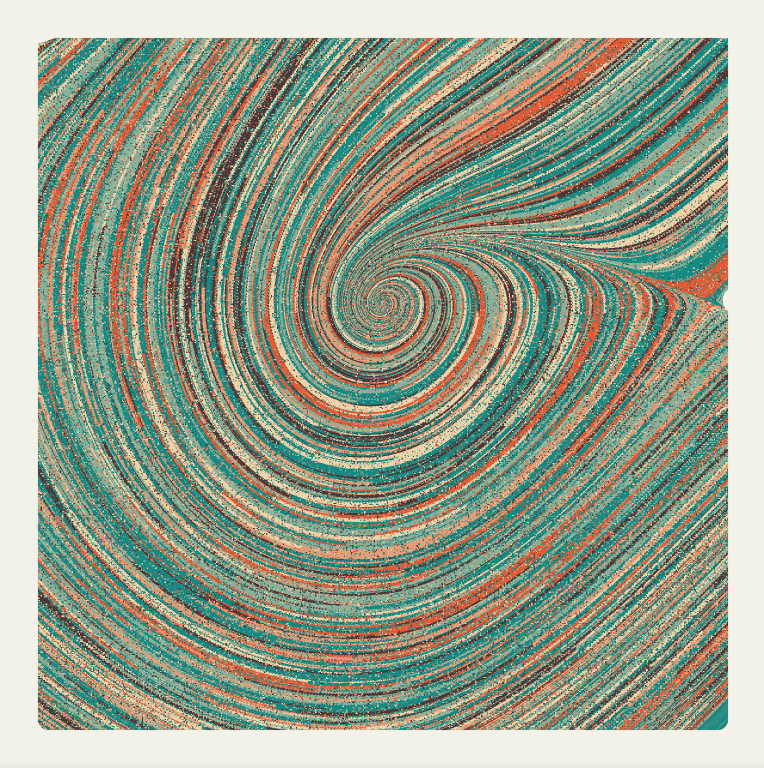
Give the GLSL for this background, as a Shadertoy shader.

```glsl
const vec3 PAPER = vec3(0.95, 0.95, 0.915);
const vec3 TEAL = vec3(0.08, 0.54, 0.52);
const vec3 SAGE = vec3(0.54, 0.69, 0.60);
const vec3 CREAM = vec3(0.93, 0.83, 0.67);
const vec3 SALMON = vec3(0.91, 0.61, 0.46);
const vec3 ORANGE = vec3(0.89, 0.35, 0.20);
const vec3 UMBER = vec3(0.31, 0.21, 0.21);

float hash(vec2 p) {
    vec3 q = fract(p.xyx * vec3(0.1031, 0.1030, 0.0973));
    q += dot(q, q.yzx + 33.33);
    return fract((q.x + q.y) * q.z);
}

// Damped flow: a sink spiral at the origin and a saddle at x = 1
vec2 flow(vec2 p) {
    float up = max(p.y, 0.0);
    float damping = 0.1 + 0.9 * max(p.x, 0.0);
    if (p.y > 0.0) {
        damping = mix(0.45, 0.85, smoothstep(0.05, 0.35, length(p))) + 0.15 * up;
        damping *= smoothstep(-1.2, -0.2, p.x);
    }
    float pull = p.x * (1.0 - p.x) / (1.0 + p.x * p.x * (1.0 + 2.0 * up));
    return vec2(-p.y, pull - damping * p.y);
}

vec2 upstream(vec2 p, float stride) {
    vec2 q = (p - vec2(0.5, 0.605)) / 0.432;
    vec2 v = flow(q);
    return p - v / (length(v) + 1e-5) * min(stride, 0.03 * length(q) + 0.0005);
}

vec3 palette(float t) {
    if (t < 0.31) return TEAL;
    if (t < 0.50) return SAGE;
    if (t < 0.62) return CREAM;
    if (t < 0.75) return SALMON;
    if (t < 0.87) return ORANGE;
    return UMBER;
}

vec3 streak(vec2 uv) {
    // Nearby walk: the strongest seed cell on the way paints a short streak
    vec2 p = uv, seed = vec2(0.0);
    float strongest = -1.0;
    for (int i = 0; i < 95; i++) {
        vec2 cell = floor(p / 0.0042) + 300.0;
        float strength = hash(cell);
        if (strength > strongest) {
            strongest = strength;
            seed = cell;
        }
        p = upstream(p, 0.004);
    }

    // Long walk out to a circle: the entry angle labels the whole streamline
    vec2 entry = uv - 0.5, next = entry;
    for (int i = 0; i < 240; i++) {
        next = upstream(entry + 0.5, 0.01) - 0.5;
        float r0 = length(entry), r1 = length(next);
        if (r1 > 0.68) {
            entry = mix(entry, next, clamp((0.68 - r0) / (r1 - r0 + 1e-6), 0.0, 1.0));
            break;
        }
        entry = next;
    }
    float label = atan(entry.x, entry.y) + 4.0;

    // Smooth long threads from the upper right, broken streaks elsewhere
    float smoothness = smoothstep(3.9, 4.5, label);
    float pick = hash(seed + 37.0);
    float longShare = mix(0.45, 0.92, smoothness);
    float tone = hash(seed + 711.0);
    if (pick < 0.45 * longShare) tone = hash(vec2(floor(label * 45.0), 3.0));
    else if (pick < longShare) tone = hash(vec2(floor(label * 190.0), 9.0));

    // Fine grain between the threads
    vec2 grainCell = floor(uv * 640.0);
    if (hash(grainCell + 91.0) < mix(0.27, 0.16, smoothness)) tone = hash(grainCell + 517.0);
    return palette(tone);
}

float boxDistance(vec2 p, vec2 halfSize, float radius) {
    vec2 d = abs(p) - halfSize + radius;
    return length(max(d, 0.0)) + min(max(d.x, d.y), 0.0) - radius;
}

void mainImage(out vec4 fragColor, in vec2 fragCoord) {
    vec2 uv = fragCoord / iResolution.xy;
    float px = 1.0 / iResolution.y;

    // Panel with worn lower corners, a clipped top corner and a side notch
    float panel = boxDistance(uv - vec2(0.5013, 0.5), vec2(0.4518, 0.4507), uv.y < 0.5 ? 0.014 : 0.0);
    panel = max(panel, dot(uv - vec2(0.0495, 0.943), vec2(-0.32, 0.95)));
    panel = max(panel, 0.012 - length((uv - vec2(0.958, 0.609)) * vec2(1.0, 0.8)));

    vec3 color = PAPER - 0.03 * smoothstep(0.012, 0.0, uv.y);
    if (panel < px) {
        vec3 threads = vec3(0.0);
        for (int i = 0; i < 4; i++) {
            vec2 offset = (vec2(i % 2, i / 2) - 0.5) * 0.5;
            threads += streak((fragCoord + offset) / iResolution.xy) / 4.0;
        }
        // Solid sweep in the lower right corner
        threads = mix(threads, TEAL, 0.8 * smoothstep(0.855, 0.865, uv.x - uv.y));
        color = mix(color, threads, smoothstep(0.5 * px, -0.5 * px, panel));
    }
    fragColor = vec4(color, 1.0);
}
```
